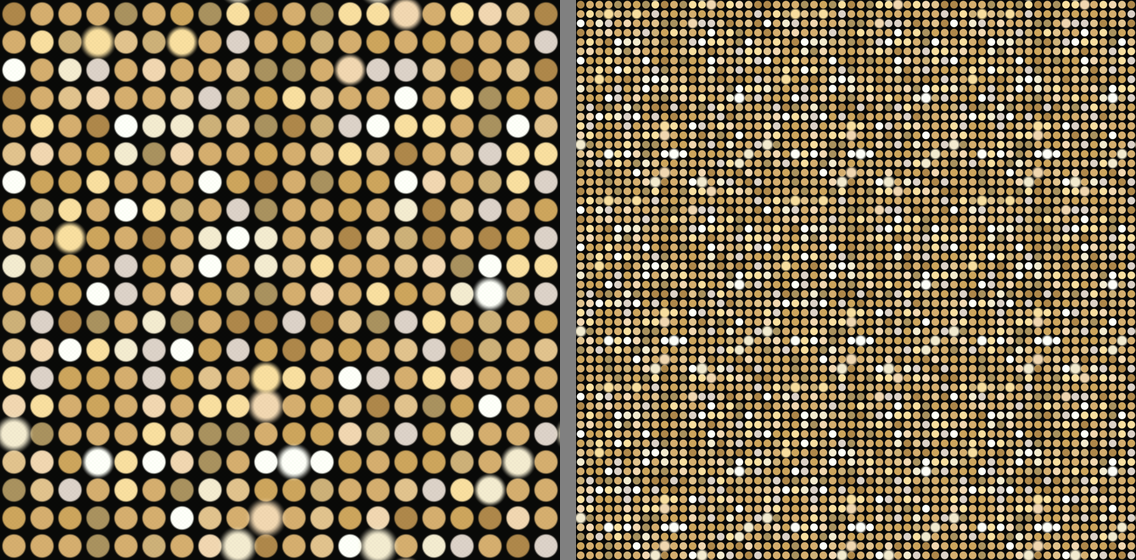
Left: one tile. Right: repeated 3 by 3.
Write a three.js fragment shader that draws this pattern.

```glsl
varying vec2 vUv;

const float REPEATS = 20.0;         // dots across and down
const float DOT_RADIUS = 0.413;     // in cells
const float EDGE_SOFTNESS = 0.042;  // half width of the dot edge, in cells
const float GLOW_SHARE = 0.055;     // share of dots that glow
const float GLOW_CORE = 0.38;
const float GLOW_REACH_MIN = 0.62;
const float GLOW_REACH_MAX = 0.78;
const float WEAVE_COUNT = 140.0;    // whole number of threads per side
const float WEAVE_DEPTH = 0.018;
const float TAU = 6.283185;

const vec3 BACKGROUND = vec3(0.035, 0.037, 0.030);
const vec3 TAN = vec3(0.83, 0.68, 0.43);
const vec3 GOLD = vec3(0.80, 0.645, 0.36);
const vec3 SAND = vec3(0.88, 0.76, 0.55);
const vec3 KHAKI = vec3(0.80, 0.69, 0.47);
const vec3 OLIVE = vec3(0.66, 0.57, 0.37);
const vec3 BRONZE = vec3(0.68, 0.53, 0.29);
const vec3 SILVER = vec3(0.86, 0.82, 0.78);
const vec3 PEACH = vec3(0.94, 0.84, 0.69);
const vec3 BUTTER = vec3(0.97, 0.87, 0.62);
const vec3 CREAM = vec3(0.95, 0.92, 0.81);
const vec3 WHITE = vec3(0.99, 1.00, 0.97);

// Sine-free hash: three random values per cell, wrapping at the borders
vec3 cellHash(vec2 cell) {
  vec3 p = fract(mod(cell, REPEATS).xyx * vec3(0.1031, 0.1030, 0.0973) + 0.37);
  p += dot(p, p.yxz + 33.33);
  return fract((p.xxy + p.yzz) * p.zyx);
}

// Weighted choice of sequin colour
vec3 dotColor(float pick) {
  vec3 color = TAN;
  color = mix(color, GOLD, step(0.28, pick));
  color = mix(color, KHAKI, step(0.41, pick));
  color = mix(color, OLIVE, step(0.47, pick));
  color = mix(color, BRONZE, step(0.55, pick));
  color = mix(color, SAND, step(0.60, pick));
  color = mix(color, SILVER, step(0.69, pick));
  color = mix(color, PEACH, step(0.76, pick));
  color = mix(color, BUTTER, step(0.82, pick));
  color = mix(color, CREAM, step(0.89, pick));
  return mix(color, WHITE, step(0.93, pick));
}

// Glowing dots take only the pale end of the palette
vec3 glowColor(float pick) {
  return dotColor(mix(0.76, 1.0, pick));
}

void main() {
  vec2 grid = vUv * REPEATS;
  vec2 cell = floor(grid);

  // Flat dots
  float dist = length(grid - cell - 0.5);
  float coverage = 1.0 - smoothstep(DOT_RADIUS - EDGE_SOFTNESS, DOT_RADIUS + EDGE_SOFTNESS, dist);
  vec3 color = mix(BACKGROUND, dotColor(cellHash(cell).x), coverage);

  // Blurred glowing dots spill over their neighbours
  for (int y = -1; y <= 1; y++) {
    for (int x = -1; x <= 1; x++) {
      vec2 neighbour = cell + vec2(float(x), float(y));
      vec3 random = cellHash(neighbour);
      float reach = mix(GLOW_REACH_MIN, GLOW_REACH_MAX, random.z);
      float glow = 1.0 - smoothstep(GLOW_CORE, reach, length(grid - neighbour - 0.5));
      glow *= step(random.y, GLOW_SHARE);
      color = mix(color, glowColor(random.x), glow);
    }
  }

  // Faint woven grain
  vec2 threads = sin(vUv * TAU * WEAVE_COUNT);
  color *= 1.0 + WEAVE_DEPTH * threads.x * threads.y;

  gl_FragColor = vec4(color, 1.0);
}
```
